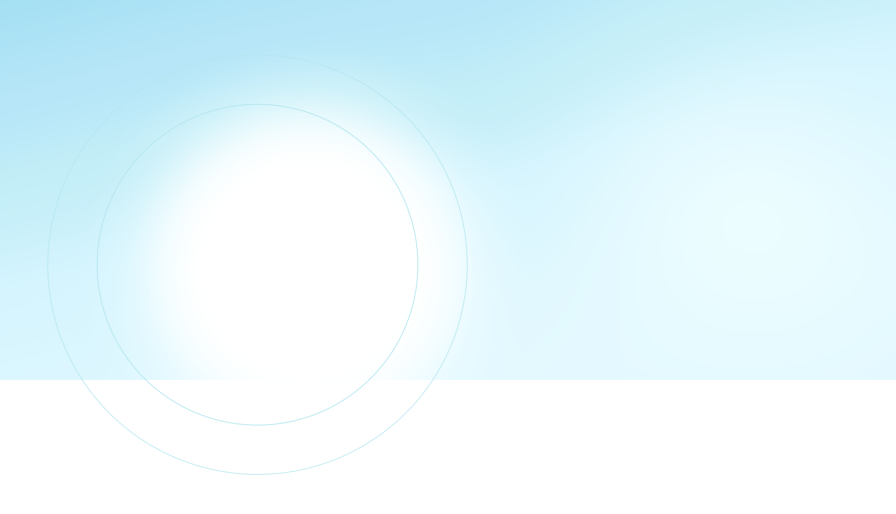
This background is drawn by a Shadertoy shader. Its source:

```glsl
// A pale sky backdrop: a slanted blue gradient above a white floor,
// with a bright white glow, a fainter glow at right and two thin rings.
// Lengths are in canvas heights, with the origin at the lower left.

// Sky colour along the gradient, from deep blue (0) to pale cyan (above 1).
vec3 skyRamp(float t) {
    vec3 sky = mix(vec3(0.645, 0.875, 0.95), vec3(0.715, 0.902, 0.972), clamp(t / 0.2, 0.0, 1.0));
    sky = mix(sky, vec3(0.765, 0.932, 0.970), smoothstep(0.20, 0.38, t));
    sky = mix(sky, vec3(0.835, 0.957, 0.996), smoothstep(0.36, 0.60, t));
    return mix(sky, vec3(0.890, 0.975, 0.998), smoothstep(0.50, 1.05, t));
}

// Soft elliptical falloff, 1 at the centre.
float glow(vec2 p, vec2 center, vec2 radius) {
    vec2 q = (p - center) / radius;
    return exp(-dot(q, q));
}

// Antialiased coverage of a thin circle outline.
float ring(vec2 p, float radius, float pixel) {
    float d = abs(length(p) - radius) - 0.0008;
    return 1.0 - smoothstep(-0.5 * pixel, 0.8 * pixel, d);
}

void mainImage(out vec4 fragColor, in vec2 fragCoord) {
    float pixel = 1.0 / iResolution.y;
    vec2 p = fragCoord * pixel;

    // Slanted sky, with its bands dipping gently right of the main glow
    float slope = 1.0 - p.y + 0.27 * p.x;
    slope -= 0.07 * glow(p, vec2(0.98, 0.80), vec2(0.28, 0.25));
    vec3 color = skyRamp(slope);

    // Faint glow at right
    color = mix(color, vec3(0.935, 0.995, 1.0), 0.85 * glow(p, vec2(1.46, 0.57), vec2(0.30, 0.25)));

    // Main glow: a wide haze around a solid white core
    float fromGlow = length(p - vec2(0.60, 0.475));
    color = mix(color, vec3(0.955, 0.996, 1.0), 0.8 * (1.0 - smoothstep(0.20, 0.46, fromGlow)));
    color = mix(color, vec3(1.0), 1.0 - smoothstep(0.19, 0.36, fromGlow));

    // White floor
    color = mix(vec3(1.0), color, smoothstep(-0.5 * pixel, 0.5 * pixel, p.y - 0.261));

    // Two concentric rings
    vec2 fromRings = p - vec2(0.501, 0.485);
    vec3 ringColor = vec3(0.70, 0.90, 0.935);
    color = mix(color, ringColor, 0.75 * ring(fromRings, 0.312, pixel));
    color = mix(color, ringColor, 0.65 * ring(fromRings, 0.408, pixel));

    fragColor = vec4(color, 1.0);
}
```
